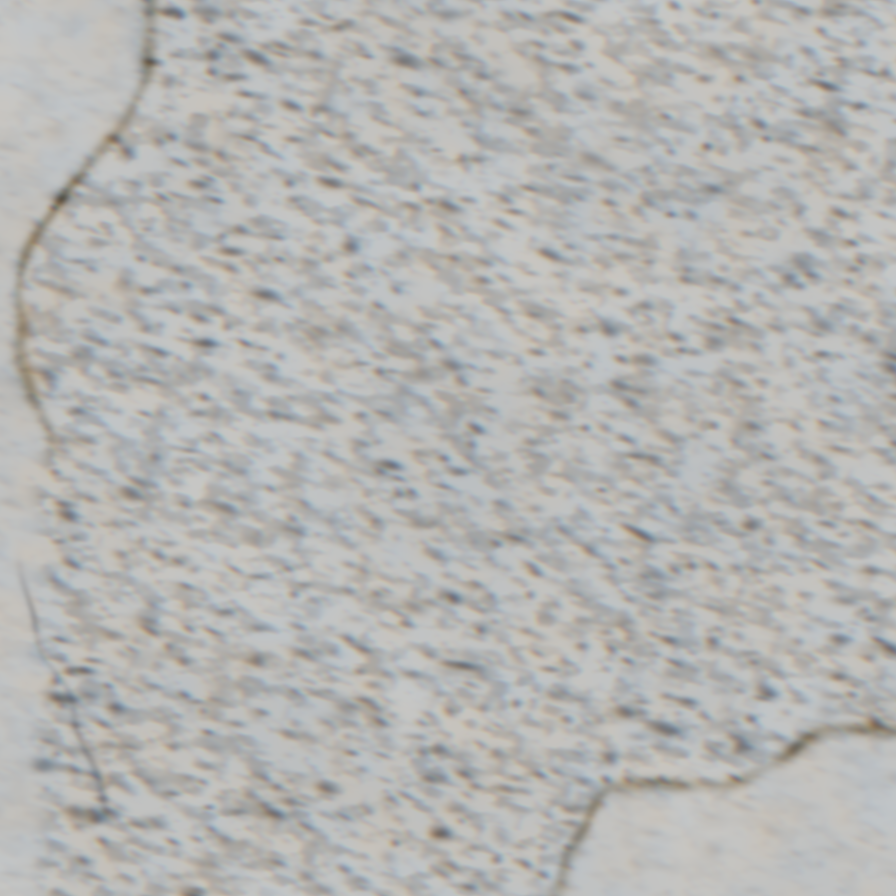
This texture is drawn by a Shadertoy shader. Its source:

```glsl
// Pale stone strewn with small dark flecks that lean down to the right.
// Scattered soft ellipses and stretched noise make the grain; offset colour
// channels give warm and cool fringes; brown seams cut off two smooth corners.

const vec3  GROUND = vec3(0.762, 0.762, 0.755);
const vec3  SEAM_SHADE = vec3(0.17, 0.20, 0.25);
const vec3  CRACK_SHADE = vec3(0.13, 0.13, 0.12);
const vec3  WARM_TINT = vec3(0.035, 0.0, -0.04);
const float LEAN = -0.32;            // main direction of the grain, radians
const float LEAN_SPREAD = 0.5;
const vec2  FRINGE = vec2(0.0026, 0.0006);
const float FINE_CELLS = 42.0;
const float COARSE_CELLS = 20.0;
const float MOTTLE = 0.125;
const float SEAM_WIDTH = 0.0085;
const float CORNER_GRAIN = 0.22;     // grain left in the smooth corners

float hash(vec2 p) {
    return fract(sin(dot(p, vec2(127.1, 311.7))) * 43758.5453);
}

float noise(vec2 p) {
    vec2 i = floor(p), f = fract(p);
    f = f * f * (3.0 - 2.0 * f);
    float low = mix(hash(i), hash(i + vec2(1, 0)), f.x);
    float high = mix(hash(i + vec2(0, 1)), hash(i + vec2(1, 1)), f.x);
    return mix(low, high, f.y);
}

vec2 rotate(vec2 p, float angle) {
    float c = cos(angle), s = sin(angle);
    return vec2(c * p.x + s * p.y, c * p.y - s * p.x);
}

// One soft ellipse per occupied cell; radii are in canvas units
float flecks(vec2 p, float cells, float share, vec2 minRadius, vec2 maxRadius,
             float weak, float strong) {
    vec2 home = floor(p * cells);
    float shade = 0.0;
    for (int y = -1; y <= 1; y++)
    for (int x = -1; x <= 1; x++) {
        vec2 id = home + vec2(x, y);
        vec2 seed = id + cells * 3.0;
        if (hash(seed + 9.1) > share) continue;
        vec2 centre = (id + vec2(hash(seed), hash(seed + 17.3))) / cells;
        vec2 radius = mix(minRadius, maxRadius,
                          vec2(hash(seed + 31.7), hash(seed + 47.9)));
        float angle = LEAN + LEAN_SPREAD * (hash(seed + 63.1) - 0.5);
        vec2 d = rotate(p - centre, angle) / radius;
        float chance = hash(seed + 71.3);
        shade += mix(weak, strong, chance * chance) * exp(-dot(d, d));
    }
    return shade;
}

// Darkness of the grain, sampled once for each colour channel
float grain(vec2 p) {
    vec2 q = rotate(p, LEAN);
    float mottle = 0.65 * noise(q * vec2(48.0, 95.0) + 5.0)
                 + 0.35 * noise(q * vec2(105.0, 170.0) + 40.0);
    float shade = MOTTLE * smoothstep(0.32, 0.88, mottle);
    shade += flecks(p, FINE_CELLS, 0.8, vec2(0.005, 0.003),
                    vec2(0.011, 0.005), 0.04, 0.27);
    shade += flecks(p, COARSE_CELLS, 0.5, vec2(0.008, 0.004),
                    vec2(0.017, 0.0075), 0.08, 0.42);
    return 0.5 * (1.0 - exp(-2.0 * shade));
}

// Seam outlines: x along the left, y along the bottom right
float leftSeam(float y) {
    return 0.018 + 0.15 * smoothstep(0.66, 0.96, y)
                 + 0.035 * smoothstep(0.63, 0.50, y);
}

float lowerSeam(float x) {
    return -0.03 + 0.155 * smoothstep(0.59, 0.69, x)
                 + 0.06 * smoothstep(0.80, 0.94, x);
}

float band(float d, float width) {
    return exp(-d * d / (width * width));
}

void mainImage(out vec4 fragColor, in vec2 fragCoord) {
    vec2 uv = fragCoord / iResolution.xy;

    // Signed distances to the seams, positive on the grainy side
    vec2 bent = uv + 0.014 * (vec2(noise(uv * 22.0), noise(uv * 22.0 + 60.0)) - 0.5);
    float stepSize = 0.004;
    float slope = (lowerSeam(bent.x + stepSize) - lowerSeam(bent.x - stepSize))
                / (2.0 * stepSize);
    float lower = (bent.y - lowerSeam(bent.x)) / sqrt(1.0 + slope * slope);
    float left = bent.x - leftSeam(bent.y);
    float inside = smoothstep(-0.025, 0.01, min(left, lower));

    // Grain with fringes: warm on the left of each fleck, cool on the right
    vec3 shade = vec3(grain(uv - FRINGE), grain(uv), grain(uv + FRINGE));
    vec3 color = GROUND - shade * mix(CORNER_GRAIN, 1.0, inside);
    color += WARM_TINT * (noise(uv * 34.0 + 12.0) - 0.5);
    color -= 0.03 * (noise(uv * 9.0 + 80.0) - 0.5);

    // Broken brown seams and one faint grey crack
    float patchy = 0.3 + 0.9 * noise(uv * 28.0 + 100.0);
    float leftFade = smoothstep(0.46, 0.56, uv.y);
    float seams = band(left, SEAM_WIDTH) * leftFade + band(lower, SEAM_WIDTH);
    color -= SEAM_SHADE * seams * patchy;
    float crackX = 0.125 - 0.105 * smoothstep(0.05, 0.40, uv.y);
    float crackFade = smoothstep(0.07, 0.11, uv.y) * smoothstep(0.40, 0.30, uv.y);
    color -= CRACK_SHADE * band(bent.x - crackX, 0.005) * crackFade * patchy;

    fragColor = vec4(clamp(color, 0.0, 1.0), 1.0);
}
```
